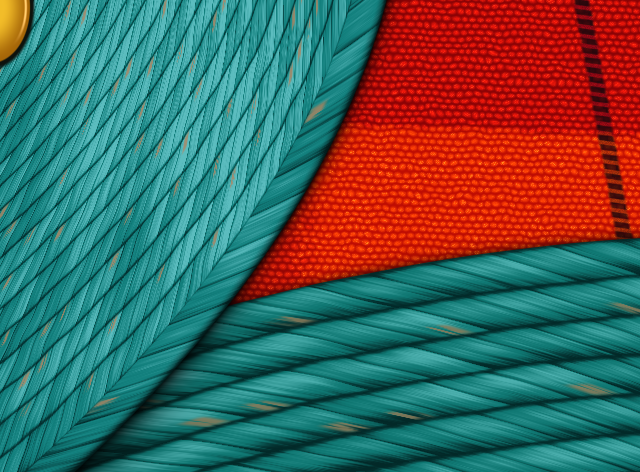
Give the GLSL for this texture, as a Shadertoy shader.

```glsl
// Two teal braided straw mats overlapping a red and orange woven cloth.

float hash(vec2 p) {
    return fract(sin(dot(p, vec2(127.1, 311.7))) * 43758.5453);
}

float noise(vec2 p) {
    vec2 i = floor(p), f = fract(p);
    f = f * f * (3.0 - 2.0 * f);
    return mix(mix(hash(i), hash(i + vec2(1, 0)), f.x),
               mix(hash(i + vec2(0, 1)), hash(i + vec2(1, 1)), f.x), f.y);
}

vec3 straw(float tone) {
    vec3 col = mix(vec3(0.01, 0.17, 0.17), vec3(0.07, 0.50, 0.49), smoothstep(0.0, 0.5, tone));
    return mix(col, vec3(0.36, 0.74, 0.75), smoothstep(0.45, 1.05, tone));
}

// q.x runs along the braid, q.y counts rows; skew slants the strips
vec3 braid(vec2 q, float skew, float light) {
    float row = floor(q.y), u = q.y - row;
    float v = q.x + skew * u + 0.6 * hash(vec2(row, 3.0));
    float id = floor(v), w = v - id;
    float rnd = hash(vec2(id, row));
    float fibre = noise(vec2(v * 15.0, u * 1.7 + row * 7.0));
    float fine = noise(vec2(v * 37.0, u * 3.0 + row * 11.0));
    float tone = light + 0.3 * (rnd - 0.5) + 0.3 * (fibre - 0.5) + 0.16 * (fine - 0.5);
    tone += 0.2 * (w - 0.5) + 0.12 * sin(3.14159 * u);

    // Dark creases between strips and stitched seams between rows
    float crease = smoothstep(0.0, 0.13, w) * smoothstep(1.0, 0.95, w);
    float seam = smoothstep(0.0, 0.13, u) * smoothstep(1.0, 0.92, u);
    tone *= mix(0.45, 1.0, crease) * mix(0.25, 1.0, seam);
    vec3 col = straw(tone);

    // Dry frayed tips
    float tip = smoothstep(0.27, 0.1, abs(w - 0.55)) * smoothstep(0.22, 0.08, abs(u - 0.8));
    tip *= step(0.82, hash(vec2(row, id + 9.0))) * smoothstep(0.2, 0.5, fibre);
    return mix(col, vec3(0.68, 0.52, 0.38), 0.8 * tip);
}

vec3 cloth(vec2 p) {
    // Offset rows of raised threads
    vec2 g = (p + vec2(0.02 * p.y, 0.03 * p.x)) / vec2(0.0175, 0.0145);
    g += 0.5 * vec2(noise(g * 0.6), noise(g * 0.6 + 40.0));
    g.x += 0.5 * mod(floor(g.y), 2.0);
    vec2 id = floor(g), f = fract(g) - 0.5;
    float bump = smoothstep(0.62, 0.1, length(f * vec2(0.95, 1.15)));
    float rnd = hash(id);
    float strand = noise(vec2(f.x + f.y, f.y - f.x) * vec2(3.0, 9.0) + id * 5.0);

    // Colour bands: red above and along the left, orange in the middle
    float orange = smoothstep(0.735, 0.715, p.y + 0.04 * (p.x - 1.0) + 0.012 * (rnd - 0.5));
    orange *= 0.3 + 0.7 * smoothstep(0.61, 0.69, p.x + 0.05 * (rnd - 0.5));
    vec3 low = mix(vec3(0.55, 0.01, 0.02), vec3(0.75, 0.05, 0.01), orange);
    vec3 high = mix(vec3(0.93, 0.09, 0.04), vec3(1.0, 0.26, 0.02), orange);
    vec3 col = mix(low, high, bump * (0.75 + 0.5 * strand));
    col += vec3(0.12, 0.22, 0.08) * bump * smoothstep(0.6, 0.95, strand) * (0.3 + rnd) * (0.5 + 0.5 * orange);

    // Dark stripe crossed by short stitches
    float x = p.x - 1.232 - 0.18 * (1.0 - p.y) + 0.004 * (noise(p * 60.0) - 0.5);
    float stripe = smoothstep(0.021, 0.012, abs(x));
    float k = (p.y + 0.15 * x) / 0.0205;
    float bar = smoothstep(0.2, 0.38, abs(fract(k) - 0.5));
    vec3 thread = mix(vec3(0.62, 0.03, 0.09), vec3(0.72, 0.22, 0.04), orange);
    vec3 stitch = mix(vec3(0.13, 0.03, 0.05), thread, bar * (0.6 + 0.4 * strand));
    return mix(col, stitch, stripe * (0.75 + 0.2 * rnd));
}

void mainImage(out vec4 fragColor, in vec2 fragCoord) {
    vec2 p = fragCoord / iResolution.y;
    float cloudy = noise(p * 4.0) - 0.5;

    // Signed depth inside each mat's curved rim
    float slope = 1.061 - 0.8 * p.y;
    float depth = (0.158 + 1.061 * p.y - 0.4 * p.y * p.y - p.x) / sqrt(1.0 + slope * slope);
    float t = p.x - 0.493;
    float below = 0.354 + 0.27 * t - 0.123 * t * t - p.y;

    vec3 col = cloth(p);
    col *= 1.0 - 0.5 * exp(-max(-below, 0.0) / 0.012);

    // Lower mat: broad rounded rows of long slanted strips
    float wave = 0.008 * (noise(p * vec2(9.0, 5.0)) - 0.5);
    vec2 q = vec2(p.x / 0.13, (below + wave) / 0.083);
    float ridge = fract(q.y);
    float light = 0.42 + 0.2 * cloudy + 0.2 * cos(5.2 * (ridge - 0.35));
    vec3 lower = braid(q, -1.5, light) * vec3(0.85, 0.94, 0.92);
    col = mix(col, lower, smoothstep(-0.0015, 0.0015, below + 0.3 * wave));

    // Shadow cast by the upper mat
    float outside = max(-depth, 0.0);
    float reach = mix(0.035, 0.013, smoothstep(0.0, 0.5, p.y));
    col *= 1.0 - 0.88 * exp(-outside / reach);

    // Upper mat: fine inner rows and a wide rim of opposing strips
    float along = dot(p, vec2(0.55, 0.83));
    float sheen = 0.57 + 0.3 * cloudy + 0.12 * exp(-6.0 * dot(p - vec2(0.4, 0.75), p - vec2(0.4, 0.75)));
    float rows = (depth - 0.072) * (0.85 + 0.5 * p.y) / 0.052;
    vec3 inner = braid(vec2(along / 0.05, rows + 0.12 * noise(p * 18.0)), -2.1, sheen);
    vec3 rim = braid(vec2(along / 0.095, depth / 0.075), 1.25, 0.43 + 0.3 * cloudy + 0.1 * p.y);
    vec3 upper = mix(rim, inner, smoothstep(0.070, 0.074, depth));
    upper *= 0.55 + 0.45 * smoothstep(0.0, 0.02, depth);
    col = mix(col, upper, smoothstep(-0.0015, 0.0015, depth));

    // Glossy yellow disc in the corner
    float disc = length((p - vec2(-0.02, 0.985)) / vec2(0.088, 0.125));
    vec3 gold = mix(vec3(0.95, 0.74, 0.16), vec3(0.65, 0.40, 0.03), smoothstep(0.3, 0.95, disc));
    gold += 0.4 * smoothstep(0.05, 0.0, abs(disc - 0.85)) * smoothstep(0.9, 0.97, p.y);
    col = mix(col, vec3(0.05, 0.07, 0.05), smoothstep(1.1, 1.0, disc));
    col = mix(col, gold, smoothstep(0.97, 0.93, disc));

    fragColor = vec4(clamp(col, 0.0, 1.0), 1.0);
}
```
